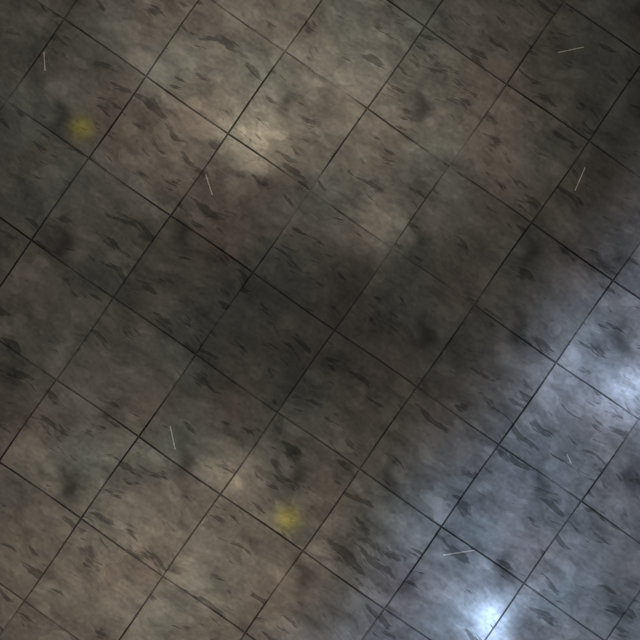
This texture is drawn by a WebGL 2 fragment shader. Its source:

```glsl
#version 300 es
precision highp float;
// Worn square floor tiles laid diagonally, with smoky grain under warm and cold pools of light.
uniform vec2 u_resolution;
out vec4 outColor;

vec3 hash3(vec2 cell) {
  vec3 h = fract(cell.xyx * vec3(0.1031, 0.1030, 0.0973));
  h += dot(h, h.yxz + 33.33);
  return fract((h.xxy + h.yzz) * h.zyx);
}

// Cellular noise: one soft light or dark spot per cell, about -1 to 1.
float spots(vec2 p) {
  vec2 cell = floor(p);
  float sum = 0.0;
  for (int y = -1; y <= 1; y++)
    for (int x = -1; x <= 1; x++) {
      vec2 id = cell + vec2(x, y);
      vec3 h = hash3(id);
      vec2 d = p - id - h.xy;
      float falloff = max(0.0, 1.0 - dot(d, d));
      sum += (h.z * 2.0 - 1.0) * falloff * falloff;
    }
  return sum;
}

float layers(vec2 p) {
  float sum = 0.0, weight = 0.6;
  for (int i = 0; i < 4; i++) {
    sum += weight * spots(p);
    p = mat2(1.9, 0.45, -0.45, 1.9) * p + 17.3;
    weight *= 0.62;
  }
  return sum;
}

float glow(vec2 p, vec2 center, vec2 radius) {
  vec2 d = (p - center) / radius;
  return exp(-dot(d, d));
}

// Upright feathery stains, one in some of the cells.
float stains(vec2 p) {
  vec2 cell = floor(p);
  vec3 h = hash3(cell + 51.0);
  vec2 d = fract(p) - mix(vec2(0.3), vec2(0.7), h.xy);
  d.x += 0.03 * sin(d.y * 23.0 + h.x * 6.0);
  float width = 0.05 + 0.05 * smoothstep(0.2, -0.2, d.y);
  return step(0.45, h.z) * glow(d, vec2(0.0), vec2(width, 0.16));
}

// Short pale scratches at random angles.
float scratches(vec2 p, float pixel) {
  vec2 cell = floor(p * 5.0);
  vec3 h = hash3(cell + 9.0);
  vec2 d = (fract(p * 5.0) - mix(vec2(0.3), vec2(0.7), h.xy)) / 5.0;
  float angle = h.x * 40.0;
  vec2 along = vec2(cos(angle), sin(angle));
  d -= along * clamp(dot(d, along), -0.025 * h.y, 0.025 * h.y);
  return step(0.62, h.z) * (1.0 - smoothstep(0.0004, 0.0004 + pixel, length(d)));
}

// Broad illumination: dim middle, warm pools, cold lower right corner.
vec3 lighting(vec2 p) {
  vec3 warm = vec3(1.0, 0.91, 0.77), cold = vec3(0.78, 0.90, 1.08);
  vec3 light = vec3(0.215, 0.205, 0.185);
  float broad = 0.19 * glow(p, vec2(0.36, 0.88), vec2(0.25, 0.20))
              + 0.12 * glow(p, vec2(0.65, 0.83), vec2(0.22, 0.18))
              + 0.20 * glow(p, vec2(0.24, 0.10), vec2(0.36, 0.27));
  float hot = 0.24 * glow(p, vec2(0.40, 0.785), vec2(0.06, 0.045))
            + 0.14 * glow(p, vec2(0.59, 0.65), vec2(0.06, 0.045))
            + 0.13 * glow(p, vec2(0.36, 0.265), vec2(0.045, 0.04));
  light += warm * (broad + hot);
  light *= 1.0 - 0.22 * glow(p, vec2(0.53, 0.48), vec2(0.25, 0.15));
  light *= 1.0 - 0.22 * glow(p, vec2(1.0, 0.80), vec2(0.18, 0.22));
  float diagonal = 0.81 * p.x + 0.59 * (1.0 - p.y) + 0.012 * sin(p.x * 19.0 + p.y * 7.0);
  light = mix(light, vec3(0.325, 0.340, 0.370), smoothstep(0.90, 1.08, diagonal));
  light += cold * (0.13 * glow(p, vec2(0.76, 0.08), vec2(0.14, 0.18))
                 + 0.50 * glow(p, vec2(0.765, 0.025), vec2(0.035, 0.05))
                 + 0.12 * glow(p, vec2(0.90, 0.42), vec2(0.14, 0.09))
                 + 0.38 * glow(p, vec2(1.0, 0.385), vec2(0.06, 0.045)));
  float yellow = glow(p, vec2(0.127, 0.80), vec2(0.018)) + glow(p, vec2(0.45, 0.19), vec2(0.02));
  return light + vec3(0.16, 0.13, -0.03) * yellow;
}

void main() {
  vec2 p = gl_FragCoord.xy / u_resolution;
  float pixel = 1.0 / min(u_resolution.x, u_resolution.y);

  // Rotated tile grid, 6.4 tiles to one canvas side.
  vec2 down = vec2(p.x, 1.0 - p.y);
  vec2 q = 6.4 * vec2(dot(down, vec2(0.82, 0.572)), dot(down, vec2(-0.572, 0.82))) - vec2(0.633, 0.79);
  vec3 tile = hash3(floor(q) + 40.0);

  // Clouded mottling, pale ovals and streaks along the tiles.
  vec2 grainPos = q + tile.xy * 37.0;
  grainPos.y += 0.03 * sin(grainPos.x * 5.0) + 0.012 * sin(grainPos.x * 17.0 + grainPos.y * 9.0);
  float clouds = layers(q * vec2(3.2, 4.6) + 80.0);
  float streaks = layers(grainPos * vec2(3.6, 15.0));
  float ovals = smoothstep(0.35, 0.6, spots(grainPos * vec2(6.0, 8.5) + 30.0));
  float grit = spots(p * 210.0);
  float shade = 1.0 + 0.17 * clouds + 0.12 * streaks + 0.10 * ovals + 0.05 * grit;
  shade *= 1.0 - 0.33 * smoothstep(0.35, 0.95, streaks - 0.45 * clouds);
  shade *= 1.0 - 0.32 * stains(p * 5.5 + 0.012 * clouds);
  shade *= 0.95 + 0.12 * tile.z;

  // Thin seams that fade in and out.
  vec2 edge = 0.5 - abs(fract(q + 0.006 * sin(q.yx * 3.0)) - 0.5);
  float seamDistance = min(edge.x, edge.y) / 6.4;
  float seam = 1.0 - smoothstep(0.0004, 0.0005 + 1.2 * pixel, seamDistance);
  shade *= 1.0 - seam * clamp(0.38 + 0.25 * spots(q * 2.3), 0.1, 0.6);

  vec3 color = lighting(p) * shade;
  color *= 1.0 + vec3(0.03, -0.01, -0.02) * spots(q * 2.0 + 11.0);
  color += vec3(0.17, 0.16, 0.14) * scratches(p, pixel);
  outColor = vec4(clamp(color, 0.0, 1.0), 1.0);
}
```
